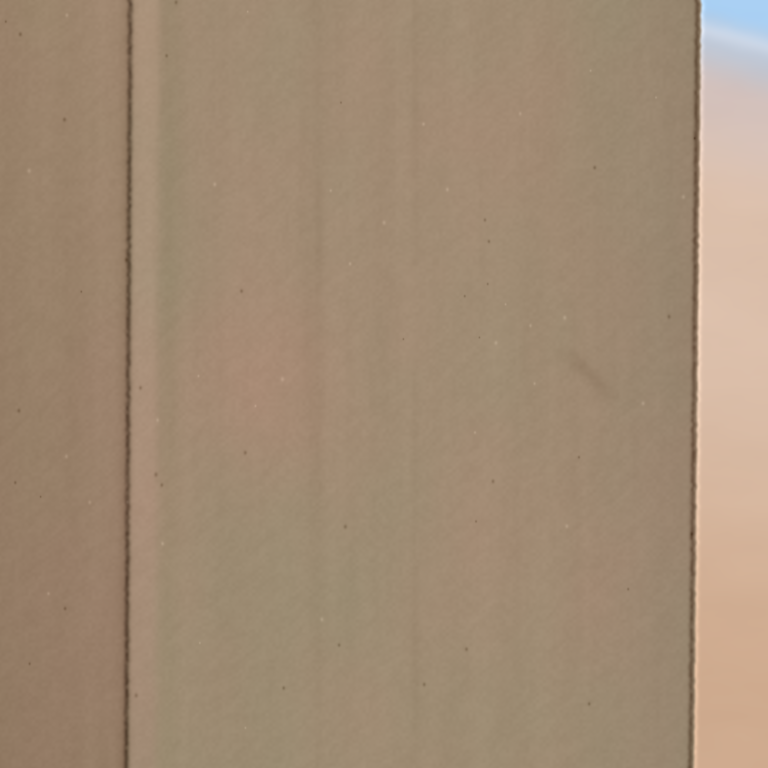
Reproduce this texture procedurally as a three.js fragment shader.

```glsl
// A flat tan board with a thin dark seam at the left and a lit gap at the right.
// Layered value noise gives the blotches, upright streaks and grain; hashed
// cells scatter small pits, and distances to two leaning lines place the edges.
varying vec2 vUv;

float hash(vec2 p) {
  return fract(sin(dot(p, vec2(127.1, 311.7))) * 43758.5453);
}

float noise(vec2 p) {
  vec2 i = floor(p), f = fract(p);
  f = f * f * (3.0 - 2.0 * f);
  return mix(mix(hash(i), hash(i + vec2(1.0, 0.0)), f.x),
             mix(hash(i + vec2(0.0, 1.0)), hash(i + 1.0), f.x), f.y);
}

float fbm(vec2 p) {
  float sum = 0.0, amp = 0.5;
  for (int i = 0; i < 4; i++) {
    sum += amp * (noise(p) - 0.5);
    p = p * 2.03 + 17.3;
    amp *= 0.5;
  }
  return sum;
}

// Soft bump of the given width around zero
float bump(float d, float width) {
  return exp(-d * d / (width * width));
}

// Small pits, at most one in each cell; a few catch light instead
float pits(vec2 uv) {
  float sum = 0.0;
  vec2 cell = floor(uv * 24.0);
  for (int y = -1; y <= 1; y++) {
    for (int x = -1; x <= 1; x++) {
      vec2 id = cell + vec2(float(x), float(y));
      vec2 centre = (id + vec2(hash(id + 3.1), hash(id + 8.7))) / 24.0;
      float radius = mix(0.0012, 0.0026, hash(id + 5.3));
      float shade = mix(-0.10, 0.07, step(0.55, hash(id + 21.9)));
      float present = step(0.84, hash(id + 13.7));
      sum += present * shade * bump(length((uv - centre) * vec2(1.0, 0.8)), radius);
    }
  }
  return sum;
}

// Bright background seen past the board: blue top, pink middle, tan foot
vec3 gapColor(vec2 uv) {
  float y = uv.y + 0.25 * (uv.x - 0.95) + 0.02 * fbm(uv * vec2(9.0, 14.0));
  vec3 c = mix(vec3(0.81, 0.67, 0.56), vec3(0.86, 0.75, 0.67), smoothstep(0.1, 0.6, y));
  c = mix(c, vec3(0.83, 0.76, 0.74), smoothstep(0.72, 0.89, y));
  c = mix(c, vec3(0.74, 0.78, 0.84), smoothstep(0.87, 0.945, y));
  c = mix(c, vec3(0.66, 0.81, 0.95), smoothstep(0.945, 0.985, y));
  c += 0.05 * bump(y - 0.952, 0.012);
  return c + 0.03 * fbm(uv * vec2(8.0, 20.0));
}

void main() {
  vec2 uv = vUv;
  float wobble = 0.0012 * (noise(vec2(3.0, uv.y * 150.0)) - 0.5);
  float seam = uv.x - mix(0.1645, 0.1695, uv.y) - wobble;
  float edge = uv.x - mix(0.9035, 0.9125, uv.y) - wobble;

  // Board tone, darker toward its right edge
  vec3 board = mix(vec3(0.622, 0.545, 0.45), vec3(0.585, 0.52, 0.43),
                   smoothstep(0.7, 0.91, uv.x));
  // Rosy patches and faint upright streaks
  float blotch = fbm(uv * vec2(6.0, 3.5) + 4.0);
  float streak = fbm(vec2(uv.x * 32.0, uv.y * 1.6));
  board += blotch * vec3(0.055, -0.01, 0.01) + 0.03 * streak;
  board += vec3(0.025, -0.006, 0.002) * bump(length((uv - vec2(0.35, 0.49)) * vec2(1.0, 0.7)), 0.1);
  board -= 0.018 * (bump(uv.x - 0.415, 0.006) + bump(uv.x - 0.54, 0.006))
           * noise(vec2(uv.x * 20.0, uv.y * 7.0));
  // Slanted smudge
  vec2 q = uv - vec2(0.765, 0.515);
  board -= 0.04 * bump(q.x + q.y, 0.014) * bump(q.x - q.y, 0.055);

  // Pale lip beside the seam, with a faint shadow where it ends
  float lip = smoothstep(0.0, 0.008, seam) * (1.0 - smoothstep(0.03, 0.044, seam));
  board += lip * mix(vec3(0.018, 0.002, 0.012), vec3(0.035, 0.025, 0.025), uv.y);
  board -= vec3(0.018, 0.008, 0.014) * bump(seam - 0.053, 0.014);

  // Rosier side panel, darker toward the lower left
  vec3 side = mix(vec3(0.58, 0.475, 0.395), vec3(0.622, 0.53, 0.435),
                  clamp(0.65 * uv.y + 2.0 * uv.x, 0.0, 1.0));
  side += blotch * vec3(0.03, -0.01, 0.02) + 0.035 * streak;
  vec3 color = mix(side, board, smoothstep(-0.004, 0.004, seam));

  // Grain, slanted fibres and pits
  float grain = noise(uv * 230.0) - 0.5;
  float fibre = fbm(vec2(uv.x + uv.y, uv.y - uv.x) * vec2(35.0, 85.0));
  color += 0.016 * grain + 0.022 * fibre + pits(uv);

  // Seam: dark core in a soft shadow
  float rough = 0.75 + 0.5 * noise(vec2(uv.x * 200.0, uv.y * 190.0));
  color -= vec3(0.19, 0.18, 0.16) * rough * bump(seam, 0.0036);
  color -= 0.035 * bump(seam + 0.003, 0.009);

  // Right edge: shadow line, gap, then a thin lit rim
  color -= vec3(0.16, 0.17, 0.16) * rough * bump(edge + 0.0045, 0.0035);
  color = mix(color, gapColor(uv), smoothstep(-0.002, 0.003, edge));
  color += vec3(0.09, 0.08, 0.07) * rough * bump(edge - 0.002, 0.0032);

  gl_FragColor = vec4(clamp(color, 0.0, 1.0), 1.0);
}
```
